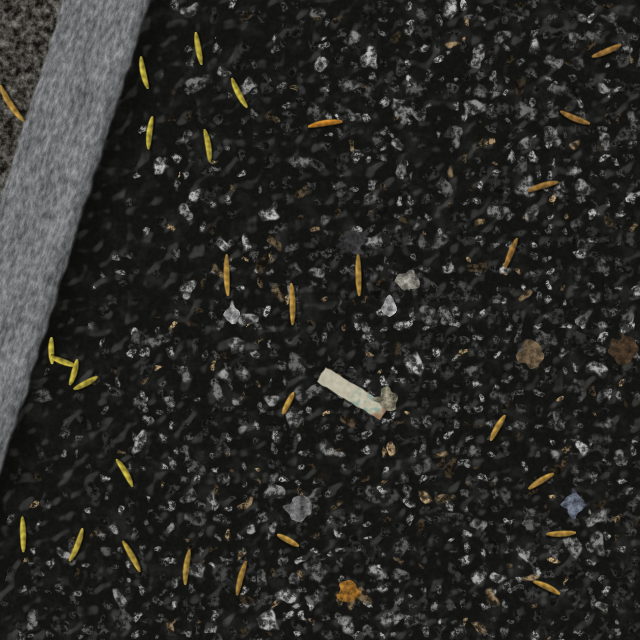
A WebGL 1 fragment shader for this texture:

```glsl
precision highp float;
// Dark wet asphalt with pale chips, a slanted granite kerb, dry needles and a paper scrap.
// Chips come from jittered cells, needles from small placement formulas,
// and all surfaces are grained with gradient noise.
uniform vec2 u_resolution;

vec2 hash2(vec2 p) {
  vec3 q = fract(p.xyx * vec3(0.1031, 0.1030, 0.0973));
  q += dot(q, q.yzx + 33.33);
  return fract((q.xx + q.yz) * q.zy);
}

float corner(vec2 id, vec2 f) {
  float a = 6.2832 * hash2(id).x;
  return dot(vec2(cos(a), sin(a)), f);
}

float noise(vec2 p) {
  vec2 i = floor(p), f = p - i, u = f * f * f * (f * (f * 6.0 - 15.0) + 10.0), e = vec2(1, 0);
  return mix(mix(corner(i, f), corner(i + e, f - e), u.x),
             mix(corner(i + e.yx, f - e.yx), corner(i + 1.0, f - 1.0), u.x), u.y);
}

float fbm(vec2 p) {
  float sum = 0.0, amp = 0.6;
  for (int i = 0; i < 4; i++) {
    sum += amp * noise(p);
    p = p * 2.03 + 7.1;
    amp *= 0.55;
  }
  return sum;
}

// Coordinates of v along and across an axis at angle a
vec2 turn(vec2 v, float a) {
  return vec2(cos(a) * v.x + sin(a) * v.y, cos(a) * v.y - sin(a) * v.x);
}

float cover(float d, float blur) {
  return 1.0 - smoothstep(-blur, blur, d);
}

// Jittered cells of broken, partly buried chips
void chips(inout vec3 col, vec2 p, float scale, float seed, float density) {
  vec2 g = p * scale, cell = floor(g);
  float blur = 0.05 + scale / u_resolution.y;
  float rough = noise(g * 2.6 + seed), grain = fbm(g * 3.5 + seed);
  for (int j = -1; j <= 1; j++)
    for (int i = -1; i <= 1; i++) {
      vec2 id = cell + vec2(i, j);
      vec2 r = hash2(id + seed), s = hash2(id + seed + 17.3), t = hash2(id + seed + 51.7);
      if (s.x > density) continue;
      vec2 v = turn(g - id - 0.2 - 0.6 * r, 6.2832 * s.y);
      v.y *= 1.2 + 0.9 * t.x;
      float d = mix(length(v), max(abs(v.x), abs(v.y) + 0.4 * v.x), 0.5) - 0.17 - 0.25 * r.y;
      float mask = cover(d + 0.28 * rough, blur);
      float light = (0.17 + 0.5 * t.y * t.y) * (0.3 + 0.9 * smoothstep(-0.3, 0.3, grain + 0.3 * v.y));
      vec3 tint = mix(vec3(1.0, 1.0, 0.99), vec3(1.1, 0.94, 0.7), step(0.87, t.x));
      col = mix(col, light * tint, mask * 0.9);
    }
}

// One larger angular stone
void stone(inout vec3 col, vec2 p, vec2 c, float size, vec3 tint) {
  vec2 v = p - c;
  float d = mix(length(v), abs(v.x) + abs(v.y) * 0.9, 0.5) - size + 0.012 * noise(p * 65.0);
  col = mix(col, tint * (0.85 + 0.9 * fbm(p * 90.0)), cover(d, 0.0015));
}

// Tapered, slightly bent needle with a lit side and a thin shadow
void needle(inout vec3 col, vec2 p, vec2 c, float angle, float halfLen, vec3 tint) {
  vec2 q = turn(p - c, angle);
  q.y += 3.0 * sin(c.x * 90.0) * q.x * q.x;
  float x = q.x / halfLen, w = 0.0046 * sqrt(max(0.0, 1.0 - x * x));
  float px = 1.0 / u_resolution.y;
  float ends = 1.0 - smoothstep(0.94, 1.0, abs(x));
  col *= 1.0 - 0.5 * ends * cover(abs(q.y + 0.003) - w, 0.002);
  vec3 shade = tint * (0.8 + 0.3 * smoothstep(-0.003, 0.003, q.y) + 0.4 * noise(p * 130.0));
  col = mix(col, shade, ends * cover(abs(q.y) - w, px));
}

void main() {
  vec2 p = gl_FragCoord.xy / u_resolution.y;
  float px = 1.0 / u_resolution.y;

  // Tar bed with small raised glints
  float relief = noise(p * 48.0) - noise(p * 48.0 + vec2(0.25, -0.3));
  vec3 col = vec3(0.077, 0.077, 0.071) + 0.06 * smoothstep(-0.05, 0.5, fbm(p * 24.0));
  col += 0.13 * smoothstep(0.12, 0.5, relief) + 0.03 * fbm(p * 130.0);
  float edge = p.x - 0.234 + 0.316 * (1.0 - p.y);
  float density = mix(0.35, 0.85, smoothstep(0.0, 0.85, p.x + 0.35 - 0.4 * p.y));
  density *= smoothstep(-0.02, 0.16, edge);
  chips(col, p, 46.0, 3.0, density);
  chips(col, p, 25.0, 40.0, density * 0.9);

  // Prominent stones
  stone(col, p, vec2(0.638, 0.560), 0.019, vec3(0.58, 0.57, 0.53));
  stone(col, p, vec2(0.362, 0.508), 0.015, vec3(0.62));
  stone(col, p, vec2(0.609, 0.520), 0.014, vec3(0.66));
  stone(col, p, vec2(0.544, 0.075), 0.019, vec3(0.62, 0.43, 0.18));
  stone(col, p, vec2(0.466, 0.206), 0.020, vec3(0.46));
  stone(col, p, vec2(0.895, 0.212), 0.018, vec3(0.43, 0.46, 0.52));
  stone(col, p, vec2(0.829, 0.447), 0.022, vec3(0.45, 0.38, 0.29));
  stone(col, p, vec2(0.974, 0.453), 0.024, vec3(0.29, 0.23, 0.17));
  stone(col, p, vec2(0.553, 0.625), 0.020, vec3(0.25));

  // Kerb, its shadow and the paving beyond
  col *= mix(0.65, 1.0, smoothstep(0.0, 0.07, edge));
  float side = edge + 0.005 * noise(p * 35.0);
  vec2 along = turn(p, 1.265);
  float grain = fbm(along * vec2(65.0, 150.0)), stain = fbm(along * vec2(9.0, 24.0));
  vec3 kerb = vec3(0.45, 0.455, 0.46) + 0.30 * grain + 0.13 * stain;
  kerb *= 1.0 - 0.25 * smoothstep(-0.025, 0.0, side);
  col = mix(col, kerb, cover(side, 0.002 + px));
  vec3 paving = vec3(0.25, 0.24, 0.22) + 0.5 * fbm(p * 95.0) + 0.12 * noise(p * 40.0);
  col = mix(col, max(paving, 0.07), cover(side + 0.135, 0.003));

  // Needles: ring, rows and arcs, plus a yellow cluster beside the kerb
  vec3 yellow = vec3(0.68, 0.62, 0.24), straw = vec3(0.65, 0.51, 0.24), rust = vec3(0.55, 0.41, 0.21);
  for (int i = 0; i < 5; i++) {
    float k = float(i), a = 1.36 - 1.257 * k;
    needle(col, p, vec2(0.293, 0.846) + 0.08 * vec2(cos(a), sin(a)), 1.75 + 0.3 * sin(k * 1.6), 0.027, yellow);
    needle(col, p, vec2(0.036 + 0.085 * k, 0.165 - 0.017 * k), 1.6 - 0.5 * sin(k * 2.2), 0.029, mix(yellow, rust, k * 0.2));
    if (i < 4) {
      needle(col, p, vec2(0.948 - 0.05 * k, 0.92 - 0.105 * k), 0.4 - 0.8 * sin(k * 1.5), 0.026, rust);
      needle(col, p, vec2(0.777 + 0.1 * sin(k * 0.75), 0.332 - 0.083 * k), 1.05 - 0.5 * k, 0.024, straw);
      needle(col, p, vec2(0.08 + 0.018 * k, 0.452 - 0.017 * k), 1.6 + 1.2 * sin(k * 1.7), 0.022, yellow);
    }
    if (i < 3) needle(col, p, vec2(0.354 + 0.103 * k, 0.57 - 0.045 * sin(k * 1.571)), 1.6, 0.034, straw);
    if (i < 2) needle(col, p, vec2(0.45, 0.37 - 0.214 * k), 1.1 - 1.6 * k, 0.02, straw);
  }
  needle(col, p, vec2(0.196, 0.262), 2.1, 0.026, yellow);
  needle(col, p, vec2(0.508, 0.808), 0.15, 0.028, vec3(0.70, 0.47, 0.17));
  needle(col, p, vec2(0.016, 0.837), 2.15, 0.035, straw);

  // Paper scrap with faded colour and a crumpled end
  vec2 q = turn(p - vec2(0.551, 0.385), -0.543);
  vec2 box = abs(q) - vec2(0.058, 0.0135);
  float d = max(box.x, box.y) + 0.002 * noise(p * 80.0);
  col *= 1.0 - 0.4 * cover(d - 0.003, 0.005);
  vec3 paper = vec3(0.73, 0.71, 0.63) + 0.12 * fbm(p * 100.0);
  float print = smoothstep(-0.01, 0.015, q.x) * smoothstep(-0.1, 0.3, noise(p * 110.0));
  paper = mix(paper, vec3(0.47, 0.60, 0.57), 0.65 * print);
  paper = mix(paper, vec3(0.48, 0.31, 0.21), 0.7 * smoothstep(0.04, 0.06, q.x + 0.02 * noise(p * 70.0)));
  col = mix(col, paper, cover(d, px));
  stone(col, p, vec2(0.606, 0.375), 0.018, vec3(0.55, 0.53, 0.45));

  gl_FragColor = vec4(clamp(col, 0.0, 1.0), 1.0);
}
```
